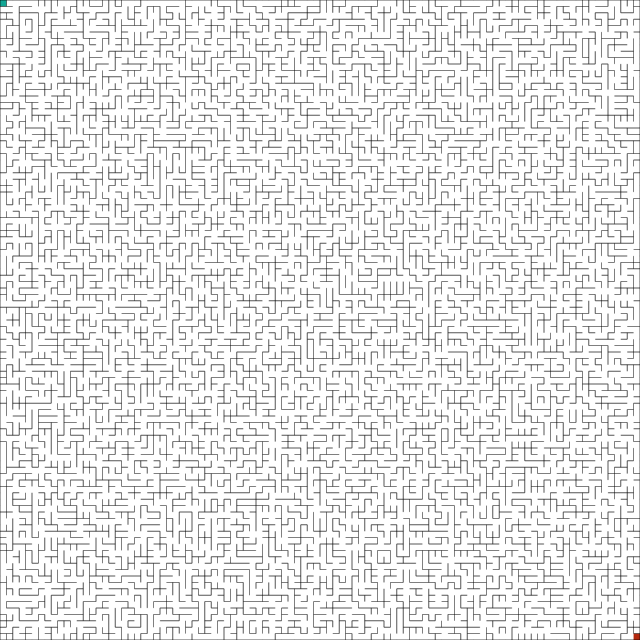
Reproduce this pattern procedurally as a Shadertoy shader.

```glsl
// Draws a dense maze of thin dark walls on white, with a coloured start and goal cell.

const float CELLS = 100.0;

float hash(vec2 p) {
    return fract(sin(dot(p, vec2(127.1, 311.7))) * 43758.5453);
}

// Unit step for a quarter turn count: east, north, west, south
vec2 compass(float turn) {
    turn = mod(turn, 4.0);
    vec2 axis = mod(turn, 2.0) < 0.5 ? vec2(1.0, 0.0) : vec2(0.0, 1.0);
    return turn < 1.5 ? axis : -axis;
}

float firstTurn(vec2 post) {
    return floor(4.0 * hash(post));
}

// Each post grows one wall; of two posts growing at each other, one turns away
vec2 growth(vec2 post) {
    float turn = firstTurn(post);
    float facing = firstTurn(post + compass(turn));
    bool mutual = abs(facing - mod(turn + 2.0, 4.0)) < 0.5;
    if (mutual && mod(post.x + post.y, 2.0) < 0.5)
        turn += 1.0 + floor(3.0 * hash(post + 37.5));
    return compass(turn);
}

bool grown(vec2 post, vec2 dir) {
    return growth(post) == dir || growth(post + dir) == -dir;
}

// Wall between two neighbouring posts, with the outer frame always built
bool wall(vec2 post, vec2 dir) {
    float side = dir.x != 0.0 ? post.y : post.x;
    if (side < 0.5 || side > CELLS - 0.5) return true;
    if (!grown(post, dir)) return false;
    if (dir.x == 0.0) return true;

    // Open the floor of a cell that is walled on every side
    vec2 corner = min(post, post + dir);
    vec2 east = vec2(1.0, 0.0), north = vec2(0.0, 1.0);
    return !(grown(corner, north) && grown(corner + east, north)
        && grown(corner + north, east));
}

// Share of a box of the given radius around x that lies between lo and hi
float coverage(float x, float lo, float hi, float radius) {
    return max(0.0, min(x + radius, hi) - max(x - radius, lo)) / (2.0 * radius);
}

void mainImage(out vec4 fragColor, in vec2 fragCoord) {
    vec2 p = fragCoord / iResolution.xy * CELLS;
    float blur = 0.6 * CELLS / iResolution.y;
    float halfWidth = 0.047;

    // Four wall arms around the nearest post
    vec2 post = floor(p + 0.5);
    vec2 f = p - post;
    vec2 along = vec2(0.0);
    if (wall(post, vec2(1.0, 0.0)))  along.x += coverage(f.x, 0.0, 1.0, blur);
    if (wall(post, vec2(-1.0, 0.0))) along.x += coverage(f.x, -1.0, 0.0, blur);
    if (wall(post, vec2(0.0, 1.0)))  along.y += coverage(f.y, 0.0, 1.0, blur);
    if (wall(post, vec2(0.0, -1.0))) along.y += coverage(f.y, -1.0, 0.0, blur);
    vec2 ink = along * vec2(coverage(f.y, -halfWidth, halfWidth, blur),
                            coverage(f.x, -halfWidth, halfWidth, blur));

    // Start cell at the top left, goal cell at the bottom right
    float start = coverage(p.x, -1.0, 1.0, blur)
        * coverage(p.y, CELLS - 1.0, CELLS + 1.0, blur);
    float goal = coverage(p.x, CELLS - 1.0, CELLS + 1.0, blur)
        * coverage(p.y, -1.0, 1.0, blur);
    vec3 color = mix(vec3(1.0), vec3(0.07, 0.65, 0.58), start);
    color = mix(color, vec3(0.70, 0.16, 0.06), goal);

    color *= (1.0 - ink.x) * (1.0 - ink.y);
    fragColor = vec4(color, 1.0);
}
```
